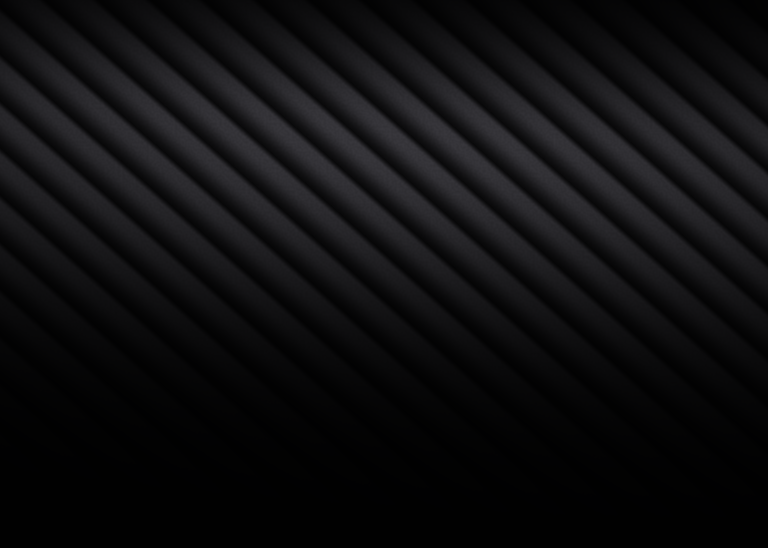
A WebGL 1 fragment shader for this background:

```glsl
precision highp float;
// Dark diagonal ribs, each rounded with a soft shadow and a crisp crease.
// A repeating cross-section is lit by one wide, tilted band of light near
// the top, then given a faint grain. Lengths are in canvas heights.

uniform vec2 u_resolution;

const float RIB_ANGLE = 0.724;              // downward slope, radians
const float RIB_PITCH = 0.0641;             // distance between creases
const vec2  CREASE_ANCHOR = vec2(0.181, 1.0);
const float SHADOW_END = 0.62;              // soft side, share of a rib
const float CREASE_START = 0.80;            // crisp side, share of a rib
const float CREASE_LIGHT = 0.16;            // light left in the crease

const float LIGHT_HEIGHT = 0.755;
const float LIGHT_TILT = -0.045;            // band sinks to the right
const float FADE_UP = 0.175;
const float FADE_DOWN = 0.31;
const float SIDE_FALLOFF = 0.30;

const vec3 BASE_COLOR = vec3(0.003, 0.003, 0.004);
const vec3 LIT_COLOR = vec3(0.208, 0.204, 0.222);
const float GRAIN_SCALE = 210.0;
const float GRAIN_AMOUNT = 0.10;

vec2 hashGradient(vec2 cell) {
  vec3 q = fract(cell.xyx * vec3(0.1031, 0.1030, 0.0973));
  q += dot(q, q.yzx + 33.33);
  float angle = 6.2832 * fract((q.x + q.y) * q.z);
  return vec2(cos(angle), sin(angle));
}

float gradientNoise(vec2 p) {
  vec2 i = floor(p), f = fract(p);
  vec2 u = f * f * f * (f * (f * 6.0 - 15.0) + 10.0);
  vec2 e = vec2(1.0, 0.0);
  float a = dot(hashGradient(i), f);
  float b = dot(hashGradient(i + e.xy), f - e.xy);
  float c = dot(hashGradient(i + e.yx), f - e.yx);
  float d = dot(hashGradient(i + e.xx), f - e.xx);
  return mix(mix(a, b, u.x), mix(c, d, u.x), u.y);
}

// Light across one rib: slow rise out of shadow, quick drop into the crease
float ribProfile(vec2 p) {
  vec2 normal = vec2(sin(RIB_ANGLE), cos(RIB_ANGLE));
  float t = fract(dot(p - CREASE_ANCHOR, normal) / RIB_PITCH);
  float pixel = 1.0 / (u_resolution.y * RIB_PITCH);
  float rise = smoothstep(-0.08, SHADOW_END, t);
  float drop = 1.0 - smoothstep(min(CREASE_START, 1.0 - pixel), 1.0, t);
  return mix(CREASE_LIGHT, 1.0, rise * drop);
}

// Wide band of light, fading faster upward than downward
float lightBand(vec2 p, float aspect) {
  float side = 2.0 * p.x / aspect - 1.0;
  float d = p.y - LIGHT_HEIGHT - LIGHT_TILT * side;
  d /= d > 0.0 ? FADE_UP : FADE_DOWN;
  return exp(-d * d) * (1.0 - SIDE_FALLOFF * side * side);
}

void main() {
  vec2 p = gl_FragCoord.xy / u_resolution.y;
  float aspect = u_resolution.x / u_resolution.y;
  float light = ribProfile(p) * lightBand(p, aspect);
  light *= 1.0 + GRAIN_AMOUNT * gradientNoise(p * GRAIN_SCALE);
  gl_FragColor = vec4(BASE_COLOR + LIT_COLOR * light, 1.0);
}
```
